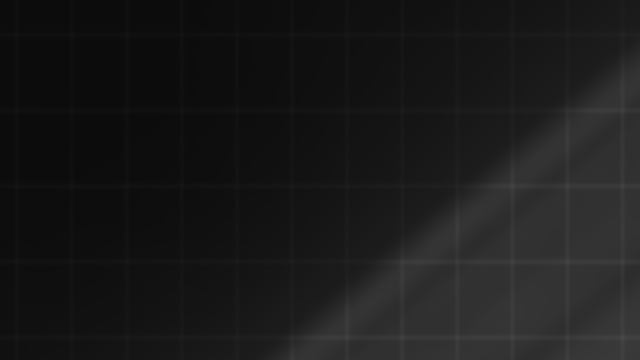
Give the GLSL for this background, as a WebGL 1 fragment shader.

```glsl
precision highp float;
// Dark studio backdrop: a soft diagonal sheet of grey light fills the lower right,
// shaded by signed distance from its edge, with faint streaks and cloudy noise.
// A blurred rectangular grid, brighter inside the light, lies over everything.

uniform vec2 u_resolution;

float hash(vec2 cell) {
  return fract(sin(dot(cell, vec2(127.1, 311.7))) * 4375.85);
}

float valueNoise(vec2 p) {
  vec2 cell = floor(p);
  vec2 f = fract(p);
  f = f * f * (3.0 - 2.0 * f);
  float low = mix(hash(cell), hash(cell + vec2(1.0, 0.0)), f.x);
  float high = mix(hash(cell + vec2(0.0, 1.0)), hash(cell + vec2(1.0, 1.0)), f.x);
  return mix(low, high, f.y);
}

float clouds(vec2 p) {
  float sum = 0.0;
  float weight = 0.5;
  for (int octave = 0; octave < 4; octave++) {
    sum += weight * valueNoise(p);
    p = p * 2.03 + 7.3;
    weight *= 0.5;
  }
  return sum;
}

// Soft band centred on zero.
float band(float x, float width) {
  return exp(-x * x / (width * width));
}

void main() {
  // Height is one unit; the width follows the aspect ratio.
  vec2 p = gl_FragCoord.xy / u_resolution.y;
  p.x *= 1.7778 * u_resolution.y / u_resolution.x;

  // Coordinates across and along the edge of the light.
  vec2 fromEdge = p - vec2(0.741, 0.0);
  float across = dot(fromEdge, vec2(0.644, -0.765));
  float along = dot(fromEdge, vec2(0.765, 0.644));

  // Dark side: a slow rise towards the edge, and a weak lift at the far left.
  float shade = 0.046 + 0.072 * exp(min(across, 0.0) * 2.6);
  shade -= 0.010 * band(length(p - vec2(0.46, 0.55)), 0.5);

  // Lit side: a soft edge with parallel streaks.
  float lit = smoothstep(-0.035, 0.055, across);
  float sheet = 0.190 + 0.012 * band(across - 0.065, 0.035);
  sheet -= 0.014 * band(across - 0.125, 0.030);
  sheet += 0.010 * smoothstep(0.12, 0.40, across);
  sheet -= 0.020 * band(across - 0.47, 0.035);
  sheet += 0.018 * smoothstep(0.47, 0.62, across);
  sheet += 0.010 * (valueNoise(vec2(across * 22.0, along * 1.5)) - 0.5);
  shade = mix(shade, sheet, lit);

  // Mottling, strongest low in the frame.
  float mottle = clouds(p * vec2(5.0, 8.0)) - 0.47;
  shade += mottle * mix(0.008, 0.018, lit) * (1.0 - 0.7 * p.y);

  // Blurred grid lines.
  vec2 spacing = vec2(0.153, 0.2102);
  vec2 gridDistance = (fract((p - vec2(0.0463, 0.0625)) / spacing + 0.5) - 0.5) * spacing;
  float grid = band(gridDistance.x, 0.0065) + 1.15 * band(gridDistance.y, 0.0075);
  shade += grid * mix(0.014, 0.030, lit);

  gl_FragColor = vec4(vec3(shade), 1.0);
}
```
